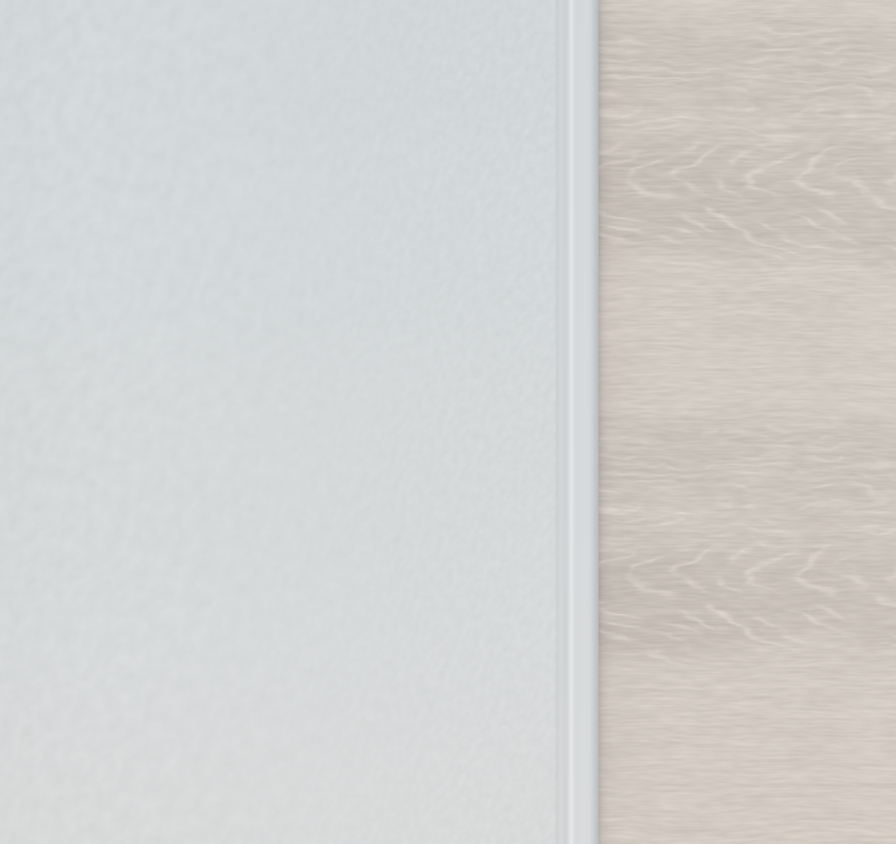
This texture is drawn by a Shadertoy shader. Its source:

```glsl
// A pale, softly mottled panel with a rounded vertical trim beside bleached wood.
// The panel is gradient noise over a tint; the trim is a stack of soft lines;
// the wood repeats one board of fine stretched noise and sparse arched rings.

float hash(vec2 p) {
    vec3 q = fract(vec3(p.xyx) * 0.1031);
    q += dot(q, q.yzx + 33.33);
    return fract((q.x + q.y) * q.z);
}

vec2 gradientDir(vec2 cell) {
    float angle = 6.2832 * hash(cell);
    return vec2(cos(angle), sin(angle));
}

float gradientNoise(vec2 p) {
    vec2 i = floor(p), f = fract(p);
    vec2 u = f * f * f * (f * (f * 6.0 - 15.0) + 10.0);
    vec2 e = vec2(0.0, 1.0);
    float a = dot(gradientDir(i), f);
    float b = dot(gradientDir(i + e.yx), f - e.yx);
    float c = dot(gradientDir(i + e.xy), f - e.xy);
    float d = dot(gradientDir(i + e.yy), f - e.yy);
    return mix(mix(a, b, u.x), mix(c, d, u.x), u.y);
}

float fbm(vec2 p) {
    float sum = 0.0, amp = 0.6;
    for (int i = 0; i < 4; i++) {
        sum += amp * gradientNoise(p);
        p = p * 2.03 + 17.1;
        amp *= 0.5;
    }
    return sum;
}

// Soft window between two edges
float band(float x, float lo, float hi, float soft) {
    return smoothstep(lo - soft, lo + soft, x) * (1.0 - smoothstep(hi - soft, hi + soft, x));
}

// Soft line around a centre
float ridge(float x, float centre, float width) {
    float d = (x - centre) / width;
    return exp(-d * d);
}

vec3 panelColor(vec2 uv, vec2 p) {
    vec3 col = mix(vec3(0.848, 0.856, 0.857), vec3(0.828, 0.850, 0.858), smoothstep(0.0, 1.0, uv.y));
    col -= 0.008 * ridge(uv.x, 0.45, 0.25) * uv.y;
    col -= 0.006 * (1.0 - smoothstep(0.0, 0.12, uv.x));

    // Coarse dimples at the left give way to finer ones at the right
    vec2 q = vec2(p.x - 0.35 * p.y, p.y + 0.15 * p.x);
    float coarse = gradientNoise(q * vec2(62.0, 48.0)) + 0.6 * gradientNoise(q * 105.0 + 9.0);
    float fine = gradientNoise(q * vec2(120.0, 80.0) + 31.0) + 0.5 * gradientNoise(q * 170.0);
    return col + 0.018 * mix(coarse, fine, smoothstep(0.1, 0.6, uv.x)) + 0.005 * fbm(p * 7.0);
}

vec3 trimColor(float x, float y) {
    vec3 col = mix(vec3(0.842, 0.850, 0.855), vec3(0.824, 0.840, 0.849), y);
    col -= 0.022 * ridge(x, 0.631, 0.004);
    col += 0.055 * ridge(x, 0.6375, 0.0030);
    col += 0.010 * ridge(x, 0.652, 0.008);
    col -= vec3(0.105, 0.100, 0.095) * smoothstep(0.657, 0.669, x);
    return col;
}

vec3 woodColor(vec2 uv, vec2 p) {
    // Board position, measured downward within a repeat
    float down = (1.0 - uv.y - 0.020) / 0.47;
    float board = floor(down), t = fract(down);
    vec2 g = vec2(p.x, t * 0.47);
    float edge = t + 0.07 * gradientNoise(vec2(p.x * 7.0, down * 8.0));
    float whole = 1.0 - step(1.5, board);

    // Broad tone of the strips; the figured one thins out to the right
    float figured = band(edge, 0.33, 0.60, 0.05);
    float dark = 0.22 + 0.38 * band(edge, 0.02, 0.20, 0.04) * whole;
    dark += 0.18 * band(edge, 0.20, 0.33, 0.04);
    dark += figured * (0.58 - 0.9 * max(uv.x - 0.8, 0.0));
    vec3 col = mix(vec3(0.837, 0.809, 0.779), vec3(0.779, 0.750, 0.718), dark);
    col += vec3(0.003, 0.000, -0.003) * (1.0 - 2.0 * uv.y);

    // Long fibres, fine streaks and short pores, on gently bent grain
    vec2 bent = g + vec2(0.0, 0.006 * gradientNoise(g * vec2(7.0, 12.0)));
    float fibre = fbm(bent * vec2(5.0, 95.0) + board * 3.7);
    float streak = gradientNoise(bent * vec2(13.0, 230.0) + 5.0);
    float pores = gradientNoise(bent * vec2(45.0, 300.0) + board);
    col += 0.032 * fibre + 0.026 * streak + 0.034 * pores;

    // Sparse pale rings: nested arches that run out into long flat lines
    float dy = g.y - 0.188 + 0.012 * gradientNoise(g * vec2(9.0, 10.0));
    float arch = 0.55 * p.x - 1.5 * sqrt(dy * dy + 0.0002);
    arch += 0.030 * fbm(g * vec2(10.0, 32.0) + 2.0);
    float wave = 0.5 + 0.5 * sin(arch * 230.0 + 1.5 * gradientNoise(g * vec2(30.0, 70.0)));
    float broken = smoothstep(-0.35, 0.25, gradientNoise(g * vec2(16.0, 38.0) + 7.0));
    col += figured * (0.055 * pow(wave, 4.0) * broken - 0.010);

    // Flowing rings in the upper strip
    float flow = 0.5 + 0.5 * sin(420.0 * (g.y + 0.045 * fbm(g * vec2(8.0, 18.0) + 4.0)));
    col += (0.036 * pow(flow, 3.0) * broken - 0.008) * band(edge, 0.03, 0.32, 0.06) * whole;

    // Thin seams
    col -= 0.010 * whole * (ridge(t, 0.015, 0.005) + ridge(t, 0.22, 0.004));

    // Contact shadow beside the trim
    float away = max(uv.x - 0.668, 0.0);
    return col * (1.0 - 0.13 * exp(-away / 0.005) - 0.020 * exp(-away / 0.03));
}

void mainImage(out vec4 fragColor, in vec2 fragCoord) {
    vec2 uv = fragCoord / iResolution.xy;
    vec2 p = fragCoord / iResolution.y;
    float px = 1.0 / iResolution.x;

    vec3 col = panelColor(uv, p);
    col = mix(col, trimColor(uv.x, uv.y), smoothstep(0.620 - px, 0.624 + px, uv.x));
    col -= 0.030 * ridge(uv.x, 0.622, 0.0022);
    col = mix(col, woodColor(uv, p), smoothstep(0.668 - px, 0.668 + px, uv.x));
    fragColor = vec4(col, 1.0);
}
```
